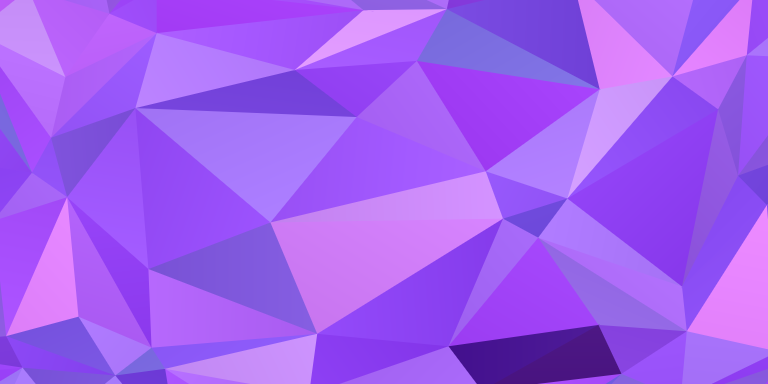
Write a WebGL 1 fragment shader that draws this background.

```glsl
precision highp float;
// Low-poly mosaic of flat violet, lilac and pink triangles with crisp edges.

uniform vec2 u_resolution;

#define COLUMNS 7
#define ROWS 5
#define JITTER 0.9      // vertex scatter, as a share of a cell
#define SWELL 0.36      // how much larger the central cells are
#define SLANT 0.05      // height of the slow bend across the rows
#define VARIATION 0.13  // colour spread inside one palette tone
#define SHEEN 0.12      // strength of the ramp across a triangle
#define DARK_CELL vec2(4.0, 0.0)
#define SEED 3.7

const float TAU = 6.2831853;

vec2 hash2(vec2 cell) {
  vec2 k = vec2(dot(cell, vec2(127.1, 311.7)), dot(cell, vec2(269.5, 183.3)));
  return fract(sin(k + SEED) * 43758.545);
}

float cross2(vec2 a, vec2 b) {
  return a.x * b.y - a.y * b.x;
}

// Scattered grid vertex, in units of the canvas height.
vec2 vertexAt(vec2 node, float aspect) {
  vec2 v = node + JITTER * (hash2(node) - 0.5);
  v /= vec2(float(COLUMNS), float(ROWS));
  v -= SWELL * sin(TAU * v) / TAU;
  v.y += SLANT * sin(TAU * v.x) * sin(0.5 * TAU * v.y);
  return v * vec2(aspect, 1.0);
}

// Palette tone for a rank in 0..1, weighted by share.
vec3 palette(float rank) {
  vec3 tone = vec3(0.60, 0.29, 0.97);
  tone = mix(tone, vec3(0.68, 0.43, 0.98), step(0.36, rank));
  tone = mix(tone, vec3(0.47, 0.29, 0.87), step(0.65, rank));
  tone = mix(tone, vec3(0.84, 0.55, 0.99), step(0.78, rank));
  return mix(tone, vec3(0.53, 0.38, 0.88), step(0.89, rank));
}

// Signed distance to the line a-b, positive on its left.
float edgeDistance(vec2 p, vec2 a, vec2 b) {
  vec2 edge = b - a;
  return cross2(edge, p - a) / max(length(edge), 1e-5);
}

// Adds one counter-clockwise triangle to the weighted colour sum.
void addTriangle(vec2 p, vec2 a, vec2 b, vec2 c, vec2 cell, float side,
                 float pixel, inout vec4 sum) {
  float inside = min(edgeDistance(p, a, b),
                 min(edgeDistance(p, b, c), edgeDistance(p, c, a)));
  float coverage = clamp(inside / pixel + 0.5, 0.0, 1.0);
  if (coverage <= 0.0) return;

  // Evenly spread ranks keep the palette shares balanced.
  vec2 spread = hash2(cell + vec2(31.0, 57.0) + 17.0 * side);
  float rank = fract(dot(vec3(cell, side), vec3(0.8192, 0.6711, 0.5497))
                     + 0.25 * spread.x);
  vec3 tone = palette(rank);
  if (distance(cell, DARK_CELL) < 0.5) {
    tone = mix(vec3(0.27, 0.03, 0.49), vec3(0.32, 0.07, 0.58), side);
  }
  vec2 shift = hash2(cell + vec2(83.0, 11.0) + 29.0 * side) - 0.5;
  tone += VARIATION * vec3(shift.x, shift.y, 0.25 * (shift.x + shift.y));

  // Faint linear ramp around the centroid.
  float angle = TAU * spread.y;
  vec2 direction = vec2(cos(angle), sin(angle));
  tone += SHEEN * dot(p - (a + b + c) / 3.0, direction);
  sum += vec4(clamp(tone, 0.0, 1.0), 1.0) * coverage;
}

void main() {
  float aspect = u_resolution.x / u_resolution.y;
  float pixel = 1.0 / u_resolution.y;
  vec2 p = gl_FragCoord.xy * pixel;
  vec4 sum = vec4(0.0);

  for (int row = -1; row <= ROWS; row++) {
    for (int column = -1; column <= COLUMNS; column++) {
      vec2 cell = vec2(float(column), float(row));
      vec2 a = vertexAt(cell, aspect);
      vec2 b = vertexAt(cell + vec2(1.0, 0.0), aspect);
      vec2 c = vertexAt(cell + vec2(1.0, 1.0), aspect);
      vec2 d = vertexAt(cell + vec2(0.0, 1.0), aspect);

      // Split along the diagonal whose smaller half is larger.
      float splitAC = min(cross2(b - a, c - a), cross2(c - a, d - a));
      float splitBD = min(cross2(b - a, d - a), cross2(c - b, d - b));
      if (splitAC > splitBD) {
        addTriangle(p, a, b, c, cell, 0.0, pixel, sum);
        addTriangle(p, a, c, d, cell, 1.0, pixel, sum);
      } else {
        addTriangle(p, a, b, d, cell, 0.0, pixel, sum);
        addTriangle(p, b, c, d, cell, 1.0, pixel, sum);
      }
    }
  }
  gl_FragColor = vec4(sum.rgb / max(sum.a, 1e-4), 1.0);
}
```
